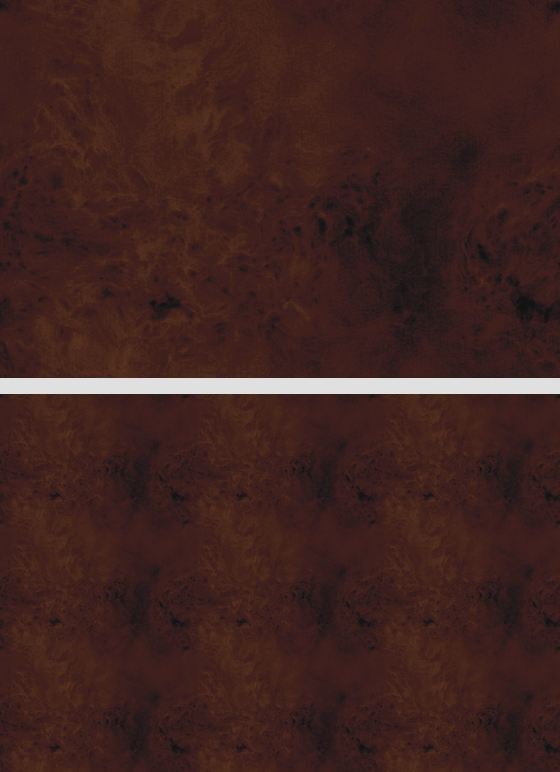
Top, the tile; bottom, the same tile 3 across and 3 down.
Write a Shadertoy shader that draws this texture.

```glsl
// Dark red-brown burl wood veneer with clustered eyes, soft veins and black knots; tiles on all sides.

const float TAU = 6.2831853;
const vec2 TILE = vec2(3.0, 2.0); // canvas size in square noise cells

const vec3 KNOT_BLACK  = vec3(0.075, 0.075, 0.08);
const vec3 DARK_UMBER  = vec3(0.16, 0.105, 0.11);
const vec3 PLUM_BROWN  = vec3(0.20, 0.11, 0.11);
const vec3 RED_BROWN   = vec3(0.24, 0.12, 0.115);
const vec3 RUST_BROWN  = vec3(0.26, 0.13, 0.11);
const vec3 HONEY_BROWN = vec3(0.285, 0.155, 0.11);
const vec3 AMBER_FLECK = vec3(0.38, 0.22, 0.13);

vec3 hash3(vec2 cell, float seed) {
    vec3 h = fract(vec3(cell.xyx + seed * 7.31) * vec3(0.1031, 0.1030, 0.0973));
    h += dot(h, h.yxz + 33.33);
    return fract((h.xxy + h.yzz) * h.zyx);
}

vec2 wrapCell(vec2 cell, vec2 period) {
    return floor(mod(cell + 0.5, period));
}

float cornerSlope(vec2 cell, vec2 offset, vec2 period, float seed) {
    float angle = TAU * hash3(wrapCell(cell, period), seed).x;
    return dot(vec2(cos(angle), sin(angle)), offset);
}

// Wrapping gradient noise; the seed also shifts its lattice off the canvas edge
float gradientNoise(vec2 p, vec2 period, float seed) {
    p += fract(seed * vec2(0.37, 0.73));
    vec2 i = floor(p), f = p - i;
    vec2 u = f * f * f * (f * (f * 6.0 - 15.0) + 10.0);
    vec2 e = vec2(1.0, 0.0);
    float low = mix(cornerSlope(i, f, period, seed),
                    cornerSlope(i + e.xy, f - e.xy, period, seed), u.x);
    float high = mix(cornerSlope(i + e.yx, f - e.yx, period, seed),
                     cornerSlope(i + e.xx, f - e.xx, period, seed), u.x);
    return mix(low, high, u.y);
}

float fbm(vec2 p, float scale, float seed) {
    float sum = 0.0, amplitude = 0.6;
    for (int octave = 0; octave < 4; octave++) {
        sum += amplitude * gradientNoise(p * scale, TILE * scale, seed + float(octave));
        scale *= 2.0;
        amplitude *= 0.52;
    }
    return sum;
}

// Thin bright line along the zero crossings of a noise field
float vein(vec2 p, float scale, float width, float seed) {
    float n = gradientNoise(p * scale, TILE * scale, seed);
    return exp(-n * n / (width * width));
}

// Scattered oval eyes: x = dark core, y = pale rim around it
vec2 burlEyes(vec2 p, float scale, float chance, float radius, float seed) {
    vec2 grid = p * scale + 0.5, home = floor(grid), eyes = vec2(0.0);
    for (int y = -1; y <= 1; y++)
    for (int x = -1; x <= 1; x++) {
        vec2 cell = home + vec2(x, y);
        vec2 id = wrapCell(cell, TILE * scale);
        vec3 place = hash3(id, seed), shape = hash3(id, seed + 5.0);
        vec2 d = grid - cell - 0.2 - 0.6 * place.xy;
        float angle = (shape.x - 0.5) * 2.4, c = cos(angle), s = sin(angle);
        d = mat2(c, -s, s, c) * d * vec2(0.85, 1.25);
        float r = length(d) / (radius * mix(0.5, 1.15, shape.y));
        float present = step(place.z, chance);
        float rim = exp(-pow((r - 1.75) / 0.35, 2.0)) * smoothstep(-0.6, 0.9, d.y / radius);
        eyes = max(eyes, present * vec2(exp(-r * r), rim));
    }
    return eyes;
}

float ramp(float from, float to, float value) {
    return clamp((value - from) / (to - from), 0.0, 1.0);
}

vec3 woodColor(float tone) {
    vec3 color = mix(KNOT_BLACK, DARK_UMBER, ramp(-0.5, 0.03, tone));
    color = mix(color, PLUM_BROWN, ramp(0.03, 0.18, tone));
    color = mix(color, RED_BROWN, ramp(0.18, 0.45, tone));
    color = mix(color, RUST_BROWN, ramp(0.45, 0.72, tone));
    color = mix(color, HONEY_BROWN, ramp(0.72, 0.93, tone));
    return mix(color, AMBER_FLECK, ramp(0.93, 1.8, tone));
}

void mainImage(out vec4 fragColor, in vec2 fragCoord) {
    vec2 p = fragCoord / iResolution.xy * TILE;

    // Bend the wood at a broad and a fine scale
    vec2 broadBend = vec2(fbm(p, 1.0, 11.0), fbm(p, 1.0, 23.0));
    vec2 fineBend = vec2(fbm(p, 5.0, 31.0), fbm(p, 5.0, 43.0));
    vec2 q = p + 0.35 * broadBend;
    vec2 swirl = q + 0.08 * fineBend;
    vec2 phase = TAU * q / TILE;

    // Honey field on the upper left, plum field on the right, burl below
    float tone = 0.53 + 0.27 * cos(phase.x - 1.8) + 0.12 * cos(phase.y - 5.2);
    tone += 0.75 * fbm(q, 2.0, 3.0);
    float burl = 0.5 + 0.3 * cos(phase.y - 2.2) + 0.2 * cos(phase.x - 1.6)
               + 0.8 * gradientNoise(q * 2.0, TILE * 2.0, 51.0);
    burl = smoothstep(0.15, 0.8, burl);

    // Curly figure and pale veins
    tone += mix(0.3, 0.8, burl) * fbm(swirl, 7.0, 61.0);
    tone += mix(0.03, 0.22, burl) * (vein(swirl, 4.0, 0.07, 71.0) - 0.2);
    tone += 0.2 * burl * (vein(swirl, 9.0, 0.09, 77.0) - 0.25);

    // Eyes in clusters, and a few ragged black knots
    vec2 eyes = burlEyes(q + 0.06 * fineBend, 7.0, 0.5, 0.24, 81.0);
    vec2 pinEyes = burlEyes(q + 0.03 * fineBend, 15.0, 0.5, 0.27, 91.0);
    tone += burl * (0.25 * eyes.y - 0.5 * eyes.x + 0.16 * pinEyes.y - 0.45 * pinEyes.x);
    float knot = burlEyes(p + 0.26 * fineBend + 0.1 * broadBend, 2.0, 0.13, 0.21, 101.0).x;
    tone -= 1.0 * knot;

    // Fine fibres and pores
    vec2 fibreScale = vec2(24.0, 72.0);
    tone += 0.22 * gradientNoise(swirl * fibreScale, TILE * fibreScale, 113.0);
    vec2 streakScale = vec2(80.0, 8.0);
    tone += 0.12 * gradientNoise(p * streakScale, TILE * streakScale, 121.0);
    tone += 0.28 * gradientNoise(p * 75.0, TILE * 75.0, 131.0);

    fragColor = vec4(woodColor(tone), 1.0);
}
```
